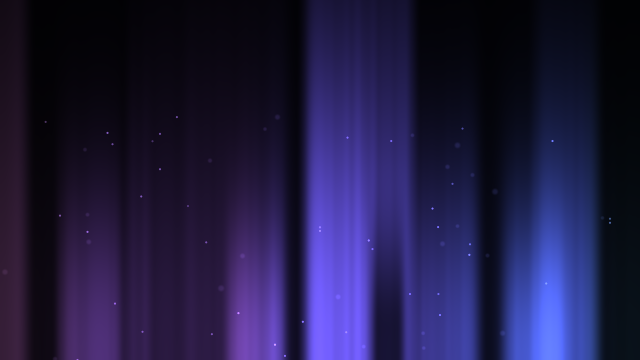
Reproduce this background procedurally as a WebGL 2 fragment shader.

```glsl
#version 300 es
precision highp float;
// Violet and blue aurora curtains rising from the lower edge, with drifting motes.
uniform vec2 u_resolution;
out vec4 fragColor;

#define CURTAINS 12
#define MOTES 64
#define EDGE_SOFTNESS 0.006
#define STREAK_DEPTH 0.26
#define AMBIENT 0.11
#define AMBIENT_HEIGHT 0.6
#define MOTE_CEILING 0.68
#define POCKET_DEPTH 0.72

// Each curtain: left edge, right edge, brightness, fade height
const vec4 curtains[CURTAINS] = vec4[](
    vec4(-0.05, 0.041, 0.36, 1.05), vec4(0.095, 0.192, 0.46, 0.45),
    vec4(0.199, 0.234, 0.28, 0.60), vec4(0.232, 0.305, 0.18, 0.70),
    vec4(0.300, 0.450, 0.20, 0.75), vec4(0.358, 0.442, 0.52, 0.36),
    vec4(0.478, 0.577, 0.86, 0.83), vec4(0.577, 0.646, 0.56, 0.90),
    vec4(0.650, 0.746, 0.50, 0.50), vec4(0.785, 0.930, 0.28, 0.50),
    vec4(0.790, 0.882, 0.40, 0.36), vec4(0.838, 0.933, 0.34, 0.72));

float hash(float n) {
    return fract(sin(n * 127.1) * 43758.5453);
}

float noise(float x) {
    float cell = floor(x);
    return mix(hash(cell), hash(cell + 1.0), smoothstep(0.0, 1.0, x - cell));
}

// Soft-edged horizontal band
float band(float x, float left, float right) {
    float soft = 0.1 * (right - left) + EDGE_SOFTNESS;
    return smoothstep(left - soft, left + soft, x)
        * (1.0 - smoothstep(right - soft, right + soft, x));
}

float fade(float y, float height) {
    return exp(-y * y / (height * height));
}

// Mauve through violet and blue to teal
vec3 auroraHue(float x) {
    vec3 hue = mix(vec3(0.50, 0.28, 0.50), vec3(0.53, 0.32, 0.80), smoothstep(0.0, 0.16, x));
    hue = mix(hue, vec3(0.45, 0.37, 1.00), smoothstep(0.36, 0.49, x));
    hue = mix(hue, vec3(0.34, 0.43, 1.00), smoothstep(0.58, 0.84, x));
    return mix(hue, vec3(0.28, 0.56, 0.78), smoothstep(0.90, 0.98, x));
}

float curtainLight(vec2 uv) {
    float light = AMBIENT * fade(uv.y, AMBIENT_HEIGHT);
    for (int i = 0; i < CURTAINS; i++) {
        vec4 c = curtains[i];
        light += c.z * band(uv.x, c.x, c.y) * fade(uv.y, c.w);
    }
    // Dark pocket under the tall central curtain
    float pocket = band(uv.x, 0.580, 0.632) * (1.0 - smoothstep(0.08, 0.55, uv.y));
    light *= 1.0 - POCKET_DEPTH * pocket;
    // Fine vertical streaks
    float streak = 0.6 * noise(uv.x * 46.0) + 0.4 * noise(uv.x * 120.0 + 9.0);
    return light * (1.0 + STREAK_DEPTH * (streak - 0.5));
}

// Small bright points and wide faint discs
float moteLight(vec2 uv, float aspect) {
    float light = 0.0;
    for (int i = 0; i < MOTES; i++) {
        float id = float(i) + 1.0;
        vec2 center = vec2(hash(id), MOTE_CEILING * hash(id + 71.3));
        float size = hash(id + 153.7);
        float wide = step(0.55, size);
        float radius = mix(0.0045, 0.007 + 0.005 * hash(id + 211.9), wide);
        float dist = length((uv - center) * vec2(aspect, 1.0));
        float strength = mix(0.35 + 0.45 * hash(id + 307.1), 0.13, wide);
        light += strength * (1.0 - smoothstep(radius * 0.25, radius, dist));
    }
    return light;
}

void main() {
    vec2 uv = gl_FragCoord.xy / u_resolution;
    float aspect = u_resolution.x / u_resolution.y;
    vec3 hue = auroraHue(uv.x);
    vec3 color = vec3(0.003, 0.003, 0.010) + hue * curtainLight(uv);
    color += mix(hue, vec3(0.75, 0.65, 1.0), 0.3) * moteLight(uv, aspect);
    fragColor = vec4(color, 1.0);
}
```
